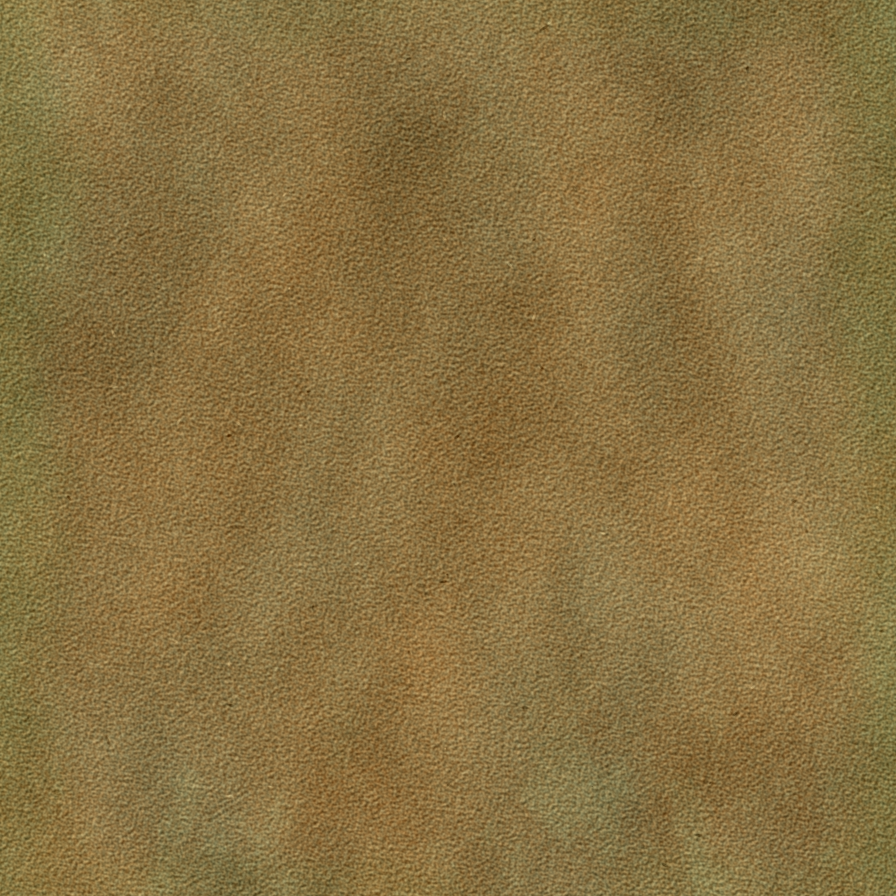
Write a WebGL 2 fragment shader that draws this texture.

```glsl
#version 300 es
precision highp float;
// Aged tan leather-like paper: a fine embossed grain over mottled cloudy stains,
// with faint olive side margins, pale worn patches and sparse tiny flecks.
// Everything is layered gradient noise plus one jittered grid of flecks.

#define BASE_COLOR vec3(0.537, 0.442, 0.260)
#define GRAIN_FREQ vec2(195.0, 250.0)
#define EMBOSS_AMOUNT 0.145
#define FINE_AMOUNT 0.155
#define TINT_AMOUNT 0.06
#define STAIN_AMOUNT 0.088
#define WARM_SHIFT vec3(0.036, -0.010, -0.030)
#define OLIVE_SHIFT vec3(-0.040, 0.002, -0.018)
#define PALE_SHIFT vec3(0.018, 0.042, 0.036)
#define FLECK_SIZE 0.0016

uniform vec2 u_resolution;
out vec4 outColor;

// Integer hash of a grid cell, giving two values in 0..1
vec2 hash2(vec2 cell) {
    uvec2 v = uvec2(ivec2(cell)) * 1664525u + 1013904223u;
    v.x += v.y * 1664525u;
    v.y += v.x * 1664525u;
    v ^= v >> 16u;
    v.x += v.y * 1664525u;
    v.y += v.x * 1664525u;
    v ^= v >> 16u;
    return vec2(v & 65535u) / 65535.0;
}

float cornerSlope(vec2 cell, vec2 offset) {
    float angle = 6.2832 * hash2(cell).x;
    return dot(vec2(cos(angle), sin(angle)), offset);
}

float gradientNoise(vec2 p) {
    vec2 i = floor(p), f = p - i;
    vec2 w = f * f * f * (f * (f * 6.0 - 15.0) + 10.0);
    vec2 e = vec2(0.0, 1.0);
    float low = mix(cornerSlope(i, f), cornerSlope(i + e.yx, f - e.yx), w.x);
    float high = mix(cornerSlope(i + e, f - e), cornerSlope(i + 1.0, f - 1.0), w.x);
    return mix(low, high, w.y);
}

mat2 rotation(float angle) {
    float c = cos(angle), s = sin(angle);
    return mat2(c, s, -s, c);
}

float clouds(vec2 p) {
    float sum = 0.0, amplitude = 1.0;
    for (int i = 0; i < 6; i++) {
        sum += amplitude * gradientNoise(p);
        p = rotation(0.6) * p * 2.03 + 17.3;
        amplitude *= 0.6;
    }
    return sum;
}

// Small stretched specks, dark on two layers and light on the last
float flecks(vec2 uv, float pixel) {
    float sum = 0.0;
    for (int layer = 0; layer < 3; layer++) {
        float cells = 13.0 + 8.0 * float(layer);
        vec2 cell = floor(uv * cells);
        vec2 seed = cell + 57.0 * float(layer + 1);
        vec2 shape = hash2(seed + 211.0);
        vec2 center = (cell + 0.2 + 0.6 * hash2(seed)) / cells;
        vec2 d = rotation(6.2832 * shape.x) * (uv - center);
        d.x /= 1.0 + 2.0 * shape.y;
        d.y += 60.0 * d.x * d.x;
        float size = FLECK_SIZE * mix(0.4, 1.0, shape.y);
        float speck = 1.0 - smoothstep(size - pixel * 0.7, size + pixel * 0.7, length(d));
        float present = step(hash2(seed + 431.0).x, layer == 2 ? 0.06 : 0.12);
        sum += speck * present * (layer == 2 ? 0.14 : -0.08 - 0.1 * shape.x);
    }
    return sum;
}

void main() {
    vec2 uv = gl_FragCoord.xy / u_resolution;
    float pixel = 1.0 / min(u_resolution.x, u_resolution.y);

    // Embossed grain: slope of a slightly wide noise, lit from the upper left
    vec2 g = rotation(0.12) * uv * GRAIN_FREQ + 31.7;
    float emboss = gradientNoise(g) - gradientNoise(g + vec2(-0.35, 0.5));
    float fine = gradientNoise(rotation(0.5) * uv * 330.0 + 91.3);
    float coarse = gradientNoise(rotation(0.9) * uv * 85.0 + 12.1);
    float tint = gradientNoise(rotation(1.1) * uv * 190.0 + 47.9);

    // Broad stains, taller than wide, mottled down to small blotches
    float stain = clouds(uv * vec2(4.6, 3.2) + 5.4);
    float warmth = clouds(uv * vec2(5.0, 3.2) + 40.2);
    float centerGlow = exp(-7.0 * dot(uv - 0.5, uv - 0.5));

    // Faint olive margins with an uneven inner border
    vec2 border = min(uv, 1.0 - uv);
    float wobble = 0.05 * clouds(uv * 5.0 + 73.6);
    float margin = 1.0 - smoothstep(0.0, 0.11, border.x + wobble);
    margin = max(margin, 0.4 - 0.4 * smoothstep(0.0, 0.06, border.y + wobble));

    // Pale wear gathers near the lower and upper ends
    float ends = smoothstep(0.32, 0.1, uv.y) + 0.6 * smoothstep(0.72, 0.9, uv.y);
    float wear = smoothstep(0.05, 0.45, clouds(uv * vec2(7.5, 5.5) + 22.8)) * ends;

    vec3 color = BASE_COLOR;
    color += WARM_SHIFT * (0.9 * warmth + 0.4 * centerGlow - 0.12);
    color += OLIVE_SHIFT * margin + PALE_SHIFT * wear;
    float tone = STAIN_AMOUNT * stain + 0.045 * coarse;
    tone += EMBOSS_AMOUNT * emboss + FINE_AMOUNT * fine + flecks(uv, pixel);
    color += tone * vec3(1.0, 1.0, 0.86);
    color += TINT_AMOUNT * tint * vec3(0.6, -0.3, -0.7);
    outColor = vec4(clamp(color, 0.0, 1.0), 1.0);
}
```
